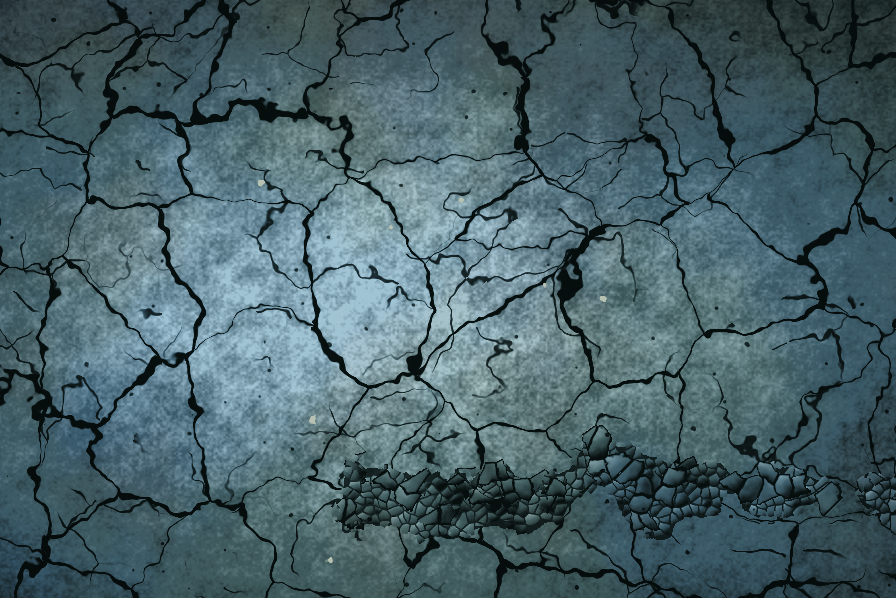
Give the GLSL for this texture, as a Shadertoy shader.

```glsl
// Dry cracked earth in teal light, with a band of rubble and dark borders.

const vec3 SHADOW = vec3(0.02, 0.045, 0.045);
const vec3 MIDTONE = vec3(0.25, 0.36, 0.37);
const vec3 LIGHT = vec3(0.61, 0.73, 0.75);
const vec3 STONE = vec3(0.72, 0.76, 0.70);
const vec3 BLUE_SHIFT = vec3(-0.015, 0.0, 0.045);
const vec3 WARM_SHIFT = vec3(0.02, -0.01, -0.03);

const vec2 GLOW_CENTRE = vec2(0.66, 0.46);
const vec2 GLOW_SIZE = vec2(0.78, 0.46);
const float BORDER_TONE = 0.13;
const float GLOW_TONE = 0.67;

const float PLATE_SCALE = 5.2;     // plates per canvas height
const float PLATE_CRACK = 0.0046;  // half width of the wide cracks
const float HAIR_SCALE = 11.0;
const float HAIR_CRACK = 0.0021;
const float CRACK_WARP = 0.20;
const float CRACK_JAG = 0.011;
const float GRAIN = 0.55;
const float RELIEF = 0.85;
const float CLOD_SCALE = 32.0;
const float CRUMB_SCALE = 62.0;

float hash(vec2 p) {
    return fract(sin(dot(p, vec2(127.1, 311.7))) * 43758.5453);
}

vec2 hash2(vec2 p) {
    return vec2(hash(p), hash(p + 57.3));
}

float noise(vec2 p) {
    vec2 i = floor(p), f = fract(p);
    f = f * f * (3.0 - 2.0 * f);
    return mix(mix(hash(i), hash(i + vec2(1, 0)), f.x),
               mix(hash(i + vec2(0, 1)), hash(i + vec2(1, 1)), f.x), f.y);
}

float fbm(vec2 p) {
    float sum = 0.0, amp = 0.5;
    for (int i = 0; i < 5; i++) {
        sum += amp * noise(p);
        p = mat2(1.6, 1.2, -1.2, 1.6) * p + 7.1;
        amp *= 0.5;
    }
    return sum;
}

// Voronoi cell: x = distance to border, y = border hash, zw = offset to centre
vec4 cells(vec2 p) {
    vec2 home = floor(p), f = fract(p), nearId = vec2(0), nearest = vec2(8);
    for (int j = -1; j <= 1; j++)
    for (int i = -1; i <= 1; i++) {
        vec2 g = vec2(i, j);
        vec2 r = g + hash2(home + g) - f;
        if (dot(r, r) < dot(nearest, nearest)) { nearest = r; nearId = g; }
    }
    float edge = 8.0, borderHash = 0.0;
    for (int j = -2; j <= 2; j++)
    for (int i = -2; i <= 2; i++) {
        vec2 g = nearId + vec2(i, j);
        vec2 r = g + hash2(home + g) - f;
        vec2 gap = r - nearest;
        if (dot(gap, gap) < 1e-5) continue;
        float d = dot(0.5 * (nearest + r), normalize(gap));
        if (d < edge) { edge = d; borderHash = hash(2.0 * home + g + nearId + 0.5); }
    }
    return vec4(edge, borderHash, nearest);
}

// Scattered round dots, at most one in each grid cell
float dots(vec2 p, float scale, float share, float radius, float soft) {
    vec2 id = floor(p * scale);
    vec2 centre = (id + 0.2 + 0.6 * hash2(id + 3.7)) / scale;
    float size = radius * (0.4 + 0.6 * hash(id + 8.1));
    float d = length(p - centre) + size * (noise(p * 190.0) - 0.5);
    return step(hash(id + 21.9), share) * (1.0 - smoothstep(size - soft, size + soft, d));
}

// Rubble amount around a wavering line that swells and thins
float band(vec2 p) {
    float line = 0.18 - 0.05 * (p.x - 0.8) + 0.08 * (noise(p.xx * 5.0) - 0.5);
    float reach = abs(p.y - line) + 0.16 * (fbm(p * 12.0) - 0.48);
    return step(reach, 0.042) * step(0.62, p.x + 0.3 * (noise(p * 9.0) - 0.5));
}

// Lit clod: x = tone, y = presence
vec2 clods(vec2 p, float scale, float rough) {
    vec4 c = cells(p * scale + rough);
    vec2 centre = p + c.zw / scale;
    float shade = 0.2 + 0.16 * hash(floor(centre * scale)) - 0.32 * c.w + 0.14 * c.z + 0.5 * (rough - 0.48);
    return vec2(shade, band(centre) * smoothstep(0.03, 0.13, c.x));
}

void mainImage(out vec4 fragColor, in vec2 fragCoord) {
    vec2 p = fragCoord / iResolution.y;
    float soft = max(0.0011, 0.6 / iResolution.y);

    // Broad light, blotches and gritty relief
    vec2 g = (p - GLOW_CENTRE) / GLOW_SIZE;
    float tone = mix(BORDER_TONE, GLOW_TONE, exp(-dot(g, g)));
    float grit = fbm(p * 26.0);
    float slope = grit - fbm((p + vec2(-0.003, 0.004)) * 26.0);
    float fine = noise(p * 170.0) + noise(p * 290.0 + 9.0) - 1.0;
    float blotch = fbm(p * 4.0 + 31.0) - 0.48;
    tone *= 1.0 + GRAIN * (grit - 0.48) + RELIEF * slope + 0.26 * fine + 0.5 * blotch;

    // Wide cracks between plates, broken hairlines inside them
    vec2 q = p + CRACK_WARP * (vec2(fbm(p * 5.0), fbm(p * 5.0 + 17.0)) - 0.5);
    q += CRACK_JAG * (vec2(noise(p * 48.0), noise(p * 48.0 + 23.0)) - 0.5);
    q += 0.5 * CRACK_JAG * (vec2(noise(p * 110.0), noise(p * 110.0 + 41.0)) - 0.5);
    vec4 plate = cells(q * PLATE_SCALE + 2.0);
    vec4 hair = cells(q * HAIR_SCALE + 11.0);
    float swell = 0.2 + 0.9 * noise(p * 20.0) + 0.6 * noise(p * 75.0);
    float plateDist = plate.x / PLATE_SCALE;
    float plateWidth = PLATE_CRACK * swell * mix(0.2, 1.2, plate.y);
    float crack = 1.0 - smoothstep(plateWidth - soft, plateWidth + soft, plateDist);
    float open = smoothstep(0.3, 0.5, hair.y) * smoothstep(0.3, 0.5, noise(p * 11.0));
    float hairWidth = HAIR_CRACK * swell * open;
    float hairline = open * (1.0 - smoothstep(hairWidth - soft, hairWidth + soft, hair.x / HAIR_SCALE));
    tone *= 1.0 - 0.2 * exp(-plateDist / 0.005);
    tone *= (1.0 - 0.92 * crack) * (1.0 - 0.8 * hairline);

    // Rubble: crumbs in dark gaps, larger clods on top
    vec2 crumb = clods(p, CRUMB_SCALE, grit);
    vec2 clod = clods(p + 0.37, CLOD_SCALE, grit);
    clod.y = smoothstep(0.03, 0.13, cells(p * CLOD_SCALE + grit).x) * step(0.5, noise(p * 17.0));
    float bed = band(p);
    tone = mix(tone, 0.06, 0.85 * bed);
    tone = mix(tone, max(crumb.x, 0.04), crumb.y);
    vec4 big = cells(p * CLOD_SCALE + grit);
    float bigTone = 0.27 - 0.34 * big.w + 0.14 * big.z + 0.5 * (grit - 0.48);
    vec2 bigCentre = p + big.zw / CLOD_SCALE;
    float bigShown = band(bigCentre) * step(0.55, hash(floor(bigCentre * CLOD_SCALE)));
    tone = mix(tone, max(bigTone * smoothstep(0.02, 0.12, big.x), 0.04), bigShown);

    // Small pits, then colour by tone
    tone *= 1.0 - 0.75 * dots(p, 17.0, 0.25, 0.0038, soft);
    vec3 color = mix(SHADOW, MIDTONE, smoothstep(0.0, 0.37, tone));
    color = mix(color, LIGHT, clamp((tone - 0.37) / 0.37, 0.0, 1.1));

    // Blue patches, warm upper border, a few pale stones
    float blue = smoothstep(0.5, 0.68, fbm(p * 2.6 + 5.0)) + 0.6 * smoothstep(0.45, 0.0, p.x);
    float warm = smoothstep(0.72, 1.0, p.y) + 0.6 * smoothstep(0.5, 0.65, fbm(p * 5.0 + 43.0));
    color += (BLUE_SHIFT * blue + WARM_SHIFT * warm) * smoothstep(0.05, 0.35, tone);
    color = mix(color, STONE, dots(p + 0.03, 8.0, 0.08, 0.0075, soft));
    fragColor = vec4(clamp(color, 0.0, 1.0), 1.0);
}
```
